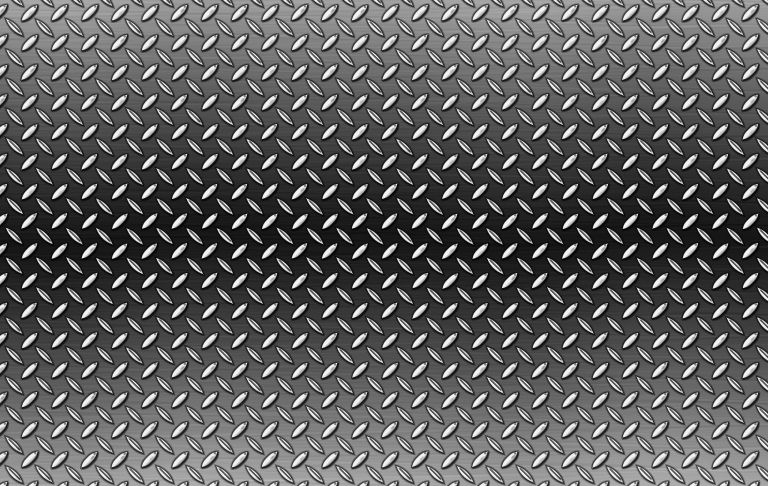
Give the GLSL for this texture, as a Shadertoy shader.

```glsl
// Steel tread plate: raised lens-shaped lugs leaning alternately right and left,
// on two interleaved square grids. Below them lies brushed metal made of layered
// sines, shaded by a broad dark band across the middle.

float hash(vec2 cell) {
    return fract(sin(dot(cell, vec2(127.1, 311.7))) * 4375.85);
}

// Fine, nearly horizontal scratches, roughly -1 to 1
float brushed(vec2 p) {
    float sum = 0.0;
    for (float i = 0.0; i < 7.0; i++) {
        float freq = 210.0 + 137.3 * i;
        float bend = 1.8 * sin(p.x * (5.0 + 2.7 * i) + 2.1 * i + 31.0 * p.y);
        float fade = 0.6 + 0.4 * sin(p.x * (13.0 - i) + p.y * (90.0 + 41.0 * i));
        sum += fade * sin(p.y * freq + bend + 1.7 * i);
    }
    return sum / 3.5;
}

// Distance to a lens: x runs along it, size holds half length and half width
float lens(vec2 a, vec2 size, float bluntness) {
    return abs(a.y) - size.y * (1.0 - pow(abs(a.x) / size.x, bluntness));
}

void mainImage(out vec4 fragColor, in vec2 fragCoord) {
    vec2 p = fragCoord / iResolution.y;
    vec2 grid = p / vec2(0.0618, 0.0613) - vec2(0.98, 0.889);
    float soft = 0.8 / (iResolution.y * 0.0613);

    // Plate: dark band with a slightly wavy edge, then scratches
    float wave = 0.012 * sin(p.x * 7.0 + 1.0) + 0.008 * sin(p.x * 13.0);
    float away = abs(p.y - 0.51 + wave) / 0.5;
    float tone = 0.085 + 0.56 * pow(away, 1.25);
    tone += brushed(p) * (0.018 + 0.035 * tone);

    for (int kind = 0; kind < 2; kind++) {
        bool rising = kind == 0;
        vec2 g = grid + (rising ? 0.5 : 0.0);
        vec2 cell = floor(g);
        float rnd = hash(cell + float(kind) * 37.0);
        vec2 q = g - cell - 0.5 + 0.025 * (vec2(rnd, fract(rnd * 7.3)) - 0.5);

        // Axes along and across the lug
        vec2 along = (rising ? vec2(1.0, 1.0) : vec2(1.0, -1.0)) * 0.7071;
        mat2 axes = mat2(along.x, -along.y, along.y, along.x);
        vec2 a = axes * q;
        vec2 size = rising ? vec2(0.36, 0.098) : vec2(0.38, 0.088);
        float blunt = rising ? 2.8 : 2.1;
        float d = lens(a, size, blunt);

        // Dark rim and offset shadow
        float shadow = lens(axes * (q - vec2(0.025, -0.035)), size + 0.03, blunt);
        float rim = min(d - 0.025, shadow);
        tone *= 1.0 - 0.78 * (1.0 - smoothstep(-0.03, 0.04 + soft, rim));

        // Polished face: rounded shading, or a bright edge pair with a dark groove
        float face;
        if (rising) {
            face = 0.95 - 0.25 * smoothstep(0.0, 0.08, -a.y);
            float dull = length((a - vec2(0.2 * rnd - 0.05, -0.02)) / vec2(0.13, 0.05));
            face -= 0.28 * rnd * (1.0 - smoothstep(0.3, 1.0, dull));
            float notch = length(a - vec2(0.27, 0.015));
            face -= 0.45 * (1.0 - smoothstep(0.02, 0.06, notch));
        } else {
            face = 0.94 - 0.14 * rnd * smoothstep(0.0, 0.3, a.x);
            float groove = 1.0 - smoothstep(0.012, 0.018 + soft, abs(a.y - 0.018));
            face -= 0.6 * groove * (1.0 - smoothstep(0.22, 0.32, abs(a.x)));
        }
        tone = mix(tone, face, 1.0 - smoothstep(-soft, soft, d));
    }

    fragColor = vec4(vec3(clamp(tone, 0.0, 1.0)), 1.0);
}
```
